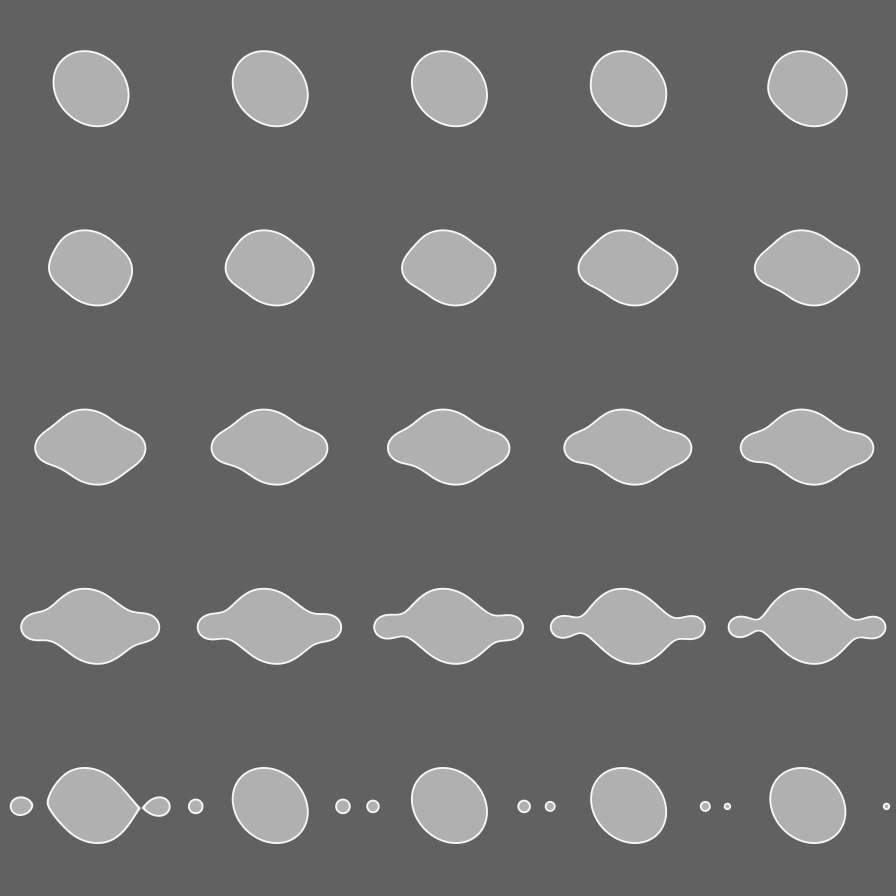
This pattern is drawn by a three.js fragment shader. Its source:

```glsl
varying vec2 vUv;

// Lengths are fractions of one grid cell
const float GRID = 5.0;
const vec3 BACKGROUND = vec3(0.38);
const vec3 FILL = vec3(0.69);
const vec3 OUTLINE = vec3(0.97);
const float LINE_WIDTH = 0.0104;

const vec2 BODY_RADII = vec2(0.232, 0.196);
const vec2 BODY_CENTER = vec2(0.008, 0.005);

const float DROP_RADIUS = 0.0814;
const float DROP_LIFETIME = 24.8;
const float DROP_START = 0.0553;
const float DROP_SPEED = 0.0179;
const float DROP_BRAKE = 0.00684;
const float BRAKE_STEP = 18.0;
const float DROP_SHIFT = 0.003;

const float BLEND_GROWTH = 0.01432;
const float PINCH_START = 19.5;
const float PINCH_END = 22.5;

float smoothUnion(float a, float b, float blend) {
  float h = max(blend - abs(a - b), 0.0) / blend;
  return min(a, b) - 0.25 * h * h * blend;
}

float ellipseDistance(vec2 p, vec2 radii) {
  float k0 = length(p / radii);
  float k1 = length(p / (radii * radii));
  return k0 * (k0 - 1.0) / max(k1, 0.0001);
}

// Tilted body shedding one drop to each side
float blobField(vec2 p, float phase) {
  vec2 q = p - BODY_CENTER;
  q = vec2(q.x - q.y, q.x + q.y) * sqrt(0.5);
  float d = ellipseDistance(q, BODY_RADII);

  float age = phase / DROP_LIFETIME;
  float radius = DROP_RADIUS * sqrt(1.0 - age * age);
  float reach = DROP_START + DROP_SPEED * phase - DROP_BRAKE * max(phase - BRAKE_STEP, 0.0);
  float pinch = smoothstep(PINCH_START, PINCH_END, phase);
  float blend = max(BLEND_GROWTH * phase * (1.0 - pinch), 0.0001);

  for (int i = 0; i < 2; i++) {
    float side = float(i) * 2.0 - 1.0;
    vec2 center = vec2(side * reach + DROP_SHIFT, 0.0);
    d = smoothUnion(d, length(p - center) - radius, blend);
  }
  return d;
}

// Field divided by its slope, so the outline keeps an even width
float blobDistance(vec2 p, float phase) {
  vec2 e = vec2(0.002, 0.0);
  vec2 slope = vec2(
    blobField(p + e.xy, phase) - blobField(p - e.xy, phase),
    blobField(p + e.yx, phase) - blobField(p - e.yx, phase)) / (2.0 * e.x);
  return blobField(p, phase) / max(length(slope), 0.08);
}

float coverage(float d, float pixel) {
  return clamp(0.5 - d / pixel, 0.0, 1.0);
}

void main() {
  // Phase advances left to right, then top to bottom
  vec2 grid = vUv * GRID;
  vec2 cell = clamp(floor(grid), 0.0, GRID - 1.0);
  float phase = (GRID - 1.0 - cell.y) * GRID + cell.x;

  float pixel = max(fwidth(vUv.x) * GRID, 0.0001);
  float d = blobDistance(grid - cell - 0.5, phase);

  vec3 color = mix(BACKGROUND, OUTLINE, coverage(d, pixel));
  color = mix(color, FILL, coverage(d + LINE_WIDTH, pixel));
  gl_FragColor = vec4(color, 1.0);
}
```
